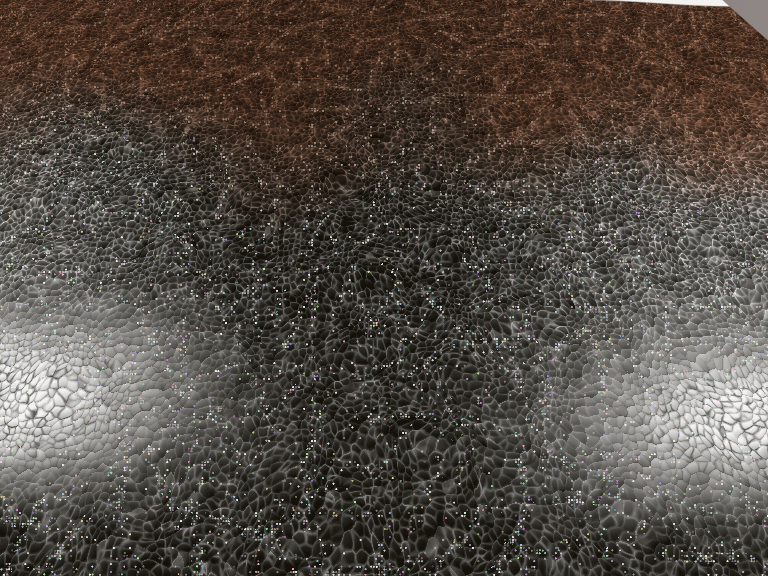
Reproduce this texture procedurally as a Shadertoy shader.

```glsl
// Glossy dark leather receding into the distance: Voronoi grain on a tilted
// plane, lit by two side glows, browned at the far end, and sprinkled with
// fine coloured glitter that gathers along short random strokes.

const vec3 INK = vec3(0.075, 0.065, 0.04);
const vec3 SILVER = vec3(0.95, 0.95, 0.945);
const vec3 BROWN_TINT = vec3(1.16, 0.79, 0.62);
const vec3 FAR_GLITTER = vec3(0.68, 0.56, 0.46);
const vec3 BACKING = vec3(0.56, 0.53, 0.52);
const float HORIZON = 2.0;        // height at which the plane would vanish
const float FORESHORTEN = 1.6;
const float GRAIN_SCALE = 128.0;
const float GRAIN_WARP = 2.2;
const float GRAIN_JITTER = 0.4;
const float CREASE_WIDTH = 0.42;
const float STROKE_SCALE = 25.0;
const float GLITTER_SCALE = 215.0; // glitter cells per canvas height
const float GLITTER_RADIUS = 0.4;
const float TAU = 6.2832;

vec2 hash2(vec2 p) {
    vec3 q = fract(p.xyx * vec3(0.1031, 0.1030, 0.0973));
    q += dot(q, q.yzx + 33.33);
    return fract((q.xx + q.yz) * q.zy);
}

float gradientAt(vec2 cell, vec2 offset) {
    return dot(hash2(cell) * 2.0 - 1.0, offset);
}

float gradientNoise(vec2 p) {
    vec2 i = floor(p), f = fract(p);
    vec2 u = f * f * f * (f * (f * 6.0 - 15.0) + 10.0);
    vec2 e = vec2(1.0, 0.0);
    float low = mix(gradientAt(i, f), gradientAt(i + e, f - e), u.x);
    float high = mix(gradientAt(i + e.yx, f - e.yx), gradientAt(i + 1.0, f - 1.0), u.x);
    return mix(low, high, u.y);
}

vec2 noise2(vec2 p) {
    return vec2(gradientNoise(p), gradientNoise(p + 47.0));
}

// Returns the offset to the nearest grain centre, the edge gap and a cell value.
vec4 leatherGrain(vec2 p) {
    vec2 base = floor(p), nearest = vec2(0.0);
    float d1 = 9.0, d2 = 9.0, id = 0.0;
    for (int y = -1; y <= 1; y++)
    for (int x = -1; x <= 1; x++) {
        vec2 cell = base + vec2(x, y);
        vec2 rnd = hash2(cell);
        vec2 r = cell + 0.05 + 0.9 * rnd - p;
        float d = length(r);
        if (d < d1) { d2 = d1; d1 = d; nearest = r; id = rnd.x; }
        else d2 = min(d2, d);
    }
    return vec4(nearest, d2 - d1, id);
}

// Coverage of short strokes, one per cell, at loosely shared angles.
float strokes(vec2 p) {
    vec2 base = floor(p);
    float cover = 0.0;
    for (int y = -1; y <= 1; y++)
    for (int x = -1; x <= 1; x++) {
        vec2 cell = base + vec2(x, y);
        vec2 rnd = hash2(cell + 71.0);
        float angle = 0.8 + 3.0 * gradientNoise(cell * 0.17) + 2.4 * (rnd.x - 0.5);
        vec2 dir = vec2(cos(angle), sin(angle));
        vec2 r = p - cell - rnd.yx;
        float along = clamp(dot(r, dir), -0.8, 0.8);
        float d = length(r - dir * along);
        cover = max(cover, (1.0 - smoothstep(0.02, 0.16, d)) * (0.35 + 0.65 * rnd.y));
    }
    return cover;
}

float glow(vec2 uv, vec2 centre, vec2 radii) {
    vec2 d = (uv - centre) / radii;
    return exp(-dot(d, d));
}

void mainImage(out vec4 fragColor, in vec2 fragCoord) {
    vec2 uv = fragCoord / iResolution.xy;
    vec2 p = fragCoord / iResolution.y;
    float centreX = 0.5 * iResolution.x / iResolution.y;
    vec2 plane = vec2(p.x - centreX, FORESHORTEN) / (HORIZON - p.y);

    // Warped grain: broken, uneven creases between small domed cells
    vec2 q = plane * GRAIN_SCALE;
    q += GRAIN_WARP * noise2(q * 0.14);
    q += GRAIN_JITTER * noise2(q * 0.9 + 9.0);
    vec4 grain = leatherGrain(q);
    float patchy = gradientNoise(q * 0.25 + 13.0);
    float broken = gradientNoise(q * 0.7 + 31.0);
    float crease = 1.0 - smoothstep(0.0, CREASE_WIDTH * (1.0 + 0.8 * patchy), grain.z);
    crease *= clamp(0.75 + 1.3 * broken, 0.1, 1.2);
    float dome = dot(grain.xy, vec2(0.35, -0.9));

    // Broad light: side glows, mid haze, dark valley and dark near edge
    float drift = gradientNoise(uv * 4.0 + 5.0);
    vec2 bent = uv + 0.05 * drift;
    float sheen = 1.1 * glow(bent, vec2(-0.02, 0.31), vec2(0.23, 0.14))
                + 1.1 * glow(bent, vec2(1.02, 0.28), vec2(0.23, 0.14));
    float haze = smoothstep(0.06, 0.5, abs(bent.x - 0.45))
               * smoothstep(0.04, 0.3, uv.y) * (1.0 - 0.8 * smoothstep(0.6, 0.9, uv.y));
    float far = smoothstep(-0.13, 0.13, uv.y - 0.79 + 0.07 * uv.x + 0.2 * drift);

    float relief = crease * (0.16 + 0.2 * grain.w) + 0.13 * dome + 0.08 * broken;
    float tone = 0.045 + relief * mix(1.0, 0.6, far) + 0.08 * patchy + 0.055 * far;
    tone += haze * (0.19 + 0.12 * crease + 0.12 * dome);
    float shine = 1.0 - 0.5 * crease + 0.25 * dome + 0.2 * patchy;
    tone = mix(tone, shine, clamp(sheen, 0.0, 0.95));

    // Scratches and glitter
    float stroke = strokes(plane * STROKE_SCALE);
    tone += 0.09 * stroke * far;
    vec3 color = mix(INK, SILVER, clamp(tone, 0.0, 1.0));
    color *= mix(vec3(1.0), BROWN_TINT, far);

    vec2 g = p * GLITTER_SCALE, cell = floor(g);
    vec2 spot = hash2(cell + 19.0), kind = hash2(cell + 203.0);
    float d = length(fract(g) - 0.4 - 0.2 * spot);
    float soft = 0.7 * GLITTER_SCALE / iResolution.y;
    float speck = 1.0 - smoothstep(GLITTER_RADIUS - 0.5 * soft, GLITTER_RADIUS + 0.5 * soft, d);
    speck *= step(kind.x, 0.025 + 0.4 * stroke) * (0.2 + 0.8 * kind.y) * (1.0 - 0.35 * far);
    vec3 hue = 0.65 + 0.35 * cos(TAU * (spot.x + vec3(0.0, 0.33, 0.67)));
    vec3 sparkle = mix(mix(SILVER, hue, 0.8 * spot.y * spot.y), FAR_GLITTER, 0.85 * far);
    color = mix(color, max(color, sparkle), speck);

    // Pale background strip and turned-up corner at the far edge
    float px = 1.0 / iResolution.y;
    float strip = uv.y - 1.0 + 0.011 * smoothstep(0.76, 0.95, uv.x);
    color = mix(color, SILVER, smoothstep(-px, px, strip) * step(0.76, uv.x));
    float corner = uv.y - 0.995 + 1.16 * (uv.x - 0.944) + 0.01 * drift;
    color = mix(color, BACKING + 0.1 * drift, smoothstep(-px, px, corner) * step(0.93, uv.x));

    fragColor = vec4(clamp(color, 0.0, 1.0), 1.0);
}
```
